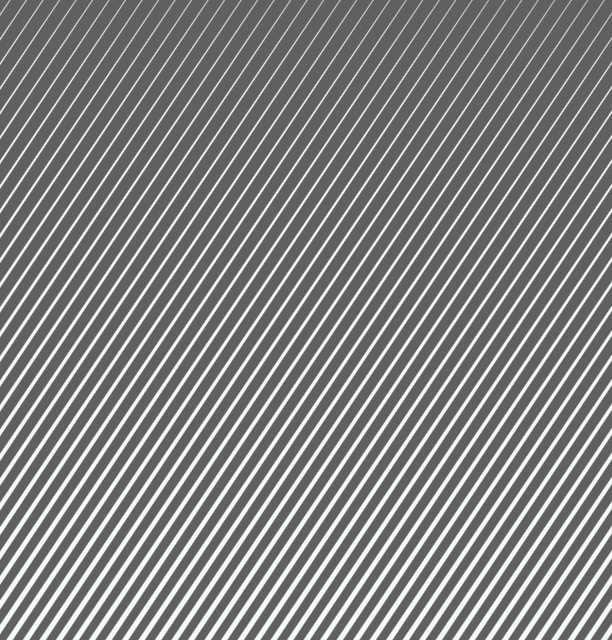
Give the GLSL for this pattern, as a Shadertoy shader.

```glsl
// Diagonal pale pinstripes on a grey ground, swelling from hairlines at the
// top to broad bands at the bottom. A linear phase is wrapped to one stripe
// and the stripe's exact overlap with a small filter gives soft edges.

#define COLUMNS 37.07        // stripes crossed along the width
#define ROWS 26.03           // stripes crossed along the height
#define PHASE 0.606          // first stripe centre from the top left corner
#define DUTY_TOP 0.055       // stripe share of a period at the top
#define DUTY_BOTTOM 0.39     // stripe share of a period at the bottom
#define DUTY_TILT 0.012      // slight thinning from left to right
#define SOFTNESS 1.3         // edge filter width, relative to a pixel
#define GROUND vec3(0.376, 0.376, 0.376)
#define STRIPE vec3(0.965, 0.98, 0.98)

// Share of a filter window at distance d that lies inside the stripe.
float stripeCoverage(float d, float halfWidth, float halfFilter) {
    float right = min(d + halfFilter, halfWidth);
    float left = max(d - halfFilter, -halfWidth);
    return clamp((right - left) / (2.0 * halfFilter), 0.0, 1.0);
}

void mainImage(out vec4 fragColor, in vec2 fragCoord) {
    vec2 uv = fragCoord / iResolution.xy;
    vec2 frequency = vec2(COLUMNS, ROWS);

    // Signed distance to the nearest stripe centre, in periods
    float phase = dot(vec2(uv.x, 1.0 - uv.y), frequency) - PHASE;
    float d = fract(phase + 0.5) - 0.5;

    // Stripe width grows down the canvas
    float duty = mix(DUTY_BOTTOM, DUTY_TOP, uv.y) - DUTY_TILT * (uv.x - 0.5);

    // Filter size follows the pixel footprint across the stripes
    float footprint = length(frequency / iResolution.xy);
    float cover = stripeCoverage(d, 0.5 * duty, 0.5 * SOFTNESS * footprint);

    fragColor = vec4(mix(GROUND, STRIPE, cover), 1.0);
}
```
